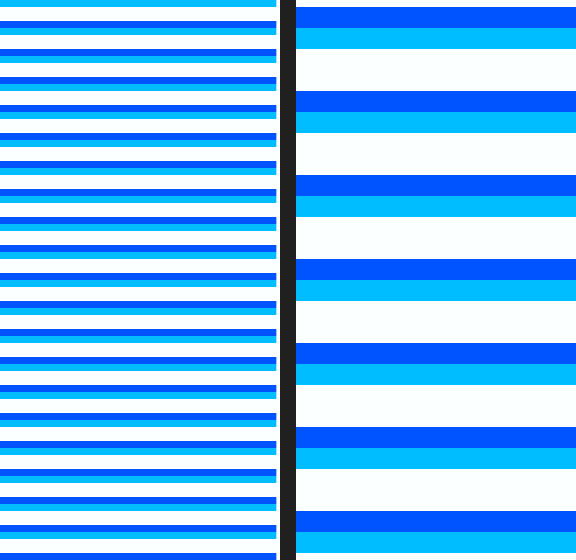
Left: the whole. Right: its middle third, enlarged.
Reproduce this pattern procedurally as a Shadertoy shader.

```glsl
// Box-filtered coverage of a signed distance, for an edge one pixel wide
float coverage(float dist, float pixel) {
    return clamp(dist / pixel + 0.5, 0.0, 1.0);
}

void mainImage(out vec4 fragColor, in vec2 fragCoord) {
    vec2 uv = fragCoord / iResolution.xy;
    const float repeats = 20.0;
    float pixel = repeats / iResolution.y;

    // Signed position in each repeat, zero where the two bands meet
    float phase = fract(uv.y * repeats + 0.5) - 0.5;

    vec3 white = vec3(0.99, 1.0, 1.0);
    vec3 cyan = vec3(0.0, 0.74, 1.0);
    vec3 blue = vec3(0.0, 0.33, 1.0);

    // Cyan below the seam, blue above it, white in the gaps
    vec3 band = mix(cyan, blue, coverage(phase, pixel));
    float bandMask = coverage(0.25 - abs(phase), pixel);

    // Narrow blank margin at the right edge
    bandMask *= coverage(0.987 - uv.x, 1.0 / iResolution.x);

    fragColor = vec4(mix(white, band, bandMask), 1.0);
}
```
